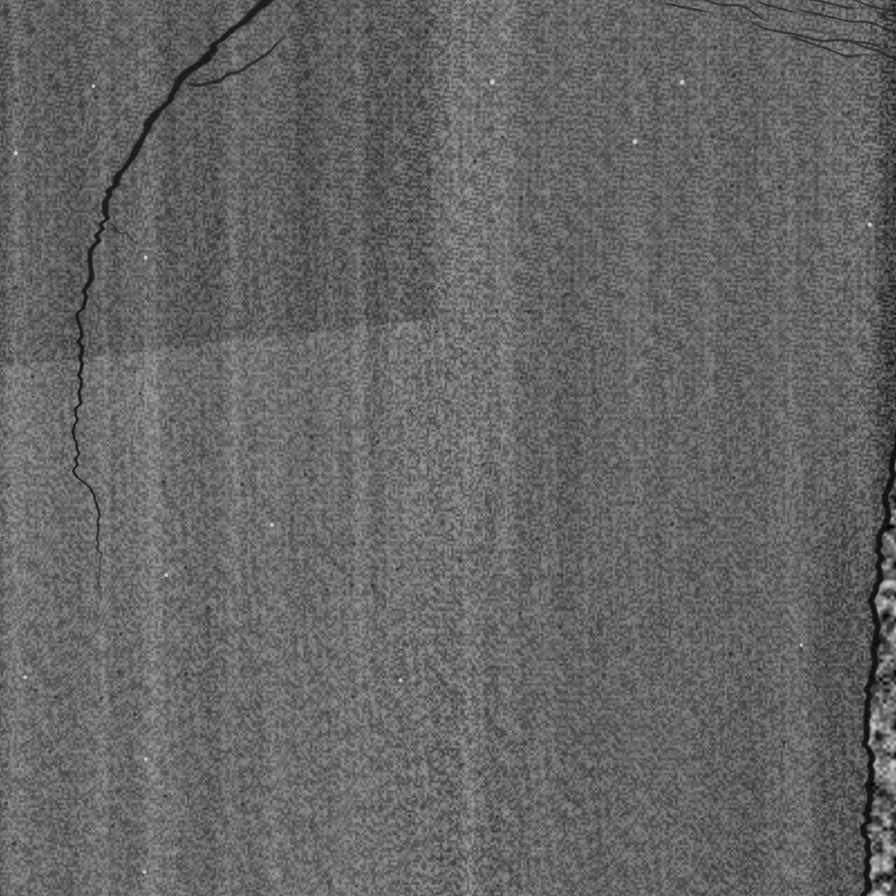
This texture is drawn by a three.js fragment shader. Its source:

```glsl
varying vec2 vUv;

float hash(vec2 p) {
  return fract(sin(dot(p, vec2(127.1, 311.7))) * 43758.5453);
}

float noise(vec2 p) {
  vec2 i = floor(p), f = fract(p);
  f = f * f * (3.0 - 2.0 * f);
  return mix(mix(hash(i), hash(i + vec2(1.0, 0.0)), f.x),
             mix(hash(i + vec2(0.0, 1.0)), hash(i + 1.0), f.x), f.y);
}

// Noise centred on zero
float grain(vec2 p) { return noise(p) - 0.5; }

// Soft vertical strip
float strip(float x, float centre, float width) {
  float d = (x - centre) / width;
  return exp(-d * d);
}

// Coverage of a line with a smoothed rim
float stroke(float dist, float halfWidth) {
  return 1.0 - smoothstep(halfWidth * 0.4, halfWidth + 0.0015, abs(dist));
}

// Sparse round specks, one candidate per cell
float specks(vec2 uv, float cells, float share, float radius, float seed) {
  vec2 id = floor(uv * cells), f = fract(uv * cells);
  vec2 centre = 0.2 + 0.6 * vec2(hash(id + seed), hash(id + seed + 7.3));
  float size = radius * (0.5 + hash(id + seed + 3.1));
  float d = length(f - centre) / cells;
  return step(1.0 - share, hash(id + seed + 11.7)) * (1.0 - smoothstep(size * 0.3, size + 0.001, d));
}

// Broad tone: diagonal seam and lengthwise streaks
float pavement(vec2 uv) {
  float x = uv.x, y = uv.y;
  float tone = mix(0.427, 0.397, smoothstep(0.45, 0.72, x));
  float seam = smoothstep(-0.002, 0.002, y - 0.59 - 0.112 * x);
  tone -= 0.068 * seam * (1.0 - smoothstep(0.46, 0.51, x));
  tone += 0.075 * grain(vec2(x * 38.0, y * 1.3));
  tone += 0.045 * grain(vec2(x * 110.0, y * 2.0 + 9.0));
  tone += 0.055 * strip(x, 0.018, 0.012) + 0.06 * strip(x, 0.17, 0.011);
  tone += 0.03 * (strip(x, 0.115, 0.006) + strip(x, 0.262, 0.009) + strip(x, 0.4, 0.008));
  tone += 0.035 * (strip(x, 0.522, 0.004) + strip(x, 0.565, 0.008));
  tone -= 0.035 * strip(x, 0.467, 0.02) * seam;
  tone -= 0.022 * strip(x, 0.7, 0.035) * (1.0 - smoothstep(0.4, 0.7, y));
  tone += 0.035 * strip(x, 0.945, 0.02) * smoothstep(0.35, 0.6, y);
  tone -= 0.055 * smoothstep(0.89, 0.93, x) * (1.0 - smoothstep(0.3, 0.55, y));
  tone -= 0.15 * smoothstep(0.965, 1.0, x) * smoothstep(0.38, 0.5, y);
  return tone;
}

// Long curved crack that thins downwards, with side branches
float mainCrack(vec2 uv) {
  float t = max((uv.y - 0.5) * 2.0, 0.0);
  float path = 0.085 + 0.217 * t * t * t + 0.024 * (1.0 - smoothstep(0.445, 0.475, uv.y));
  path += 0.008 * grain(vec2(uv.y * 45.0, 2.0)) + 0.005 * grain(vec2(uv.y * 160.0, 5.0));
  float dist = (uv.x - path) / sqrt(1.0 + 1.69 * t * t * t * t);
  float width = mix(0.0009, 0.0048, smoothstep(0.5, 0.87, uv.y));
  width *= 0.6 + 0.7 * noise(vec2(uv.y * 60.0, 8.0));
  float crack = stroke(dist, width) * smoothstep(0.25, 0.48, uv.y);
  crack = max(crack, 0.35 * stroke(dist, 0.007) * smoothstep(0.7, 0.9, uv.y) * noise(uv * 180.0));

  float s = (uv.x - 0.21) / 0.105;
  float rise = 0.907 + 0.05 * s * s + 0.006 * grain(vec2(uv.x * 90.0, 4.0));
  float span = smoothstep(-0.1, 0.05, s) * (1.0 - smoothstep(0.9, 1.05, s));
  float branch = stroke((uv.y - rise) * 0.8, 0.0013) * span * 0.75;
  float twigY = 0.743 + 0.012 * sin(uv.x * 70.0) + 0.008 * grain(vec2(uv.x * 120.0, 6.0));
  float twig = stroke(uv.y - twigY, 0.0008) * smoothstep(0.115, 0.125, uv.x)
             * (1.0 - smoothstep(0.15, 0.16, uv.x)) * 0.45;
  return max(crack, max(branch, twig));
}

// Fan of hairline cracks in the top right corner
float hairlines(vec2 uv) {
  float dark = 0.0;
  for (int i = 0; i < 7; i++) {
    float k = float(i);
    float start = 0.69 + 0.04 * k;
    float slope = 0.2 + 0.12 * hash(vec2(k, 3.0));
    float y = 1.005 - slope * (uv.x - start) + 0.011 * grain(vec2(uv.x * 35.0, k * 5.0));
    float broken = smoothstep(0.2, 0.6, noise(vec2(uv.x * 30.0, k * 9.0)));
    dark = max(dark, stroke(uv.y - y, 0.0009) * broken * smoothstep(start, start + 0.02, uv.x));
  }
  return dark;
}

void main() {
  vec2 uv = vUv;
  float tone = pavement(uv);
  float rough = 1.0 + 0.25 * strip(uv.x, 0.5, 0.07) + 0.3 * smoothstep(0.9, 1.0, uv.x);
  tone += rough * (0.23 * grain(uv * vec2(400.0, 360.0)) + 0.07 * grain(uv * 190.0 + 31.0));

  // Pits and pale chips
  tone = mix(tone, 0.17, 0.75 * specks(uv, 42.0, 0.09, 0.0021, 1.0));
  tone = mix(tone, 0.82, specks(uv, 15.0, 0.06, 0.0022, 23.0));

  // Cracks
  tone = mix(tone, 0.09, 0.92 * mainCrack(uv));
  tone = mix(tone, 0.13, 0.7 * hairlines(uv));

  // Broken rubble edge on the right
  float edge = 0.968 + 0.24 * uv.y * uv.y * uv.y;
  edge += 0.007 * grain(vec2(uv.y * 40.0, 1.0)) + 0.006 * grain(vec2(uv.y * 130.0, 3.0));
  float rubble = 0.4 + 0.6 * grain(uv * 95.0) + 0.45 * grain(uv * 240.0);
  tone = mix(tone, rubble, smoothstep(0.0, 0.003, uv.x - edge));
  tone = mix(tone, 0.06, 0.93 * stroke(uv.x - edge, 0.004));

  gl_FragColor = vec4(vec3(clamp(tone, 0.03, 0.95)), 1.0);
}
```
